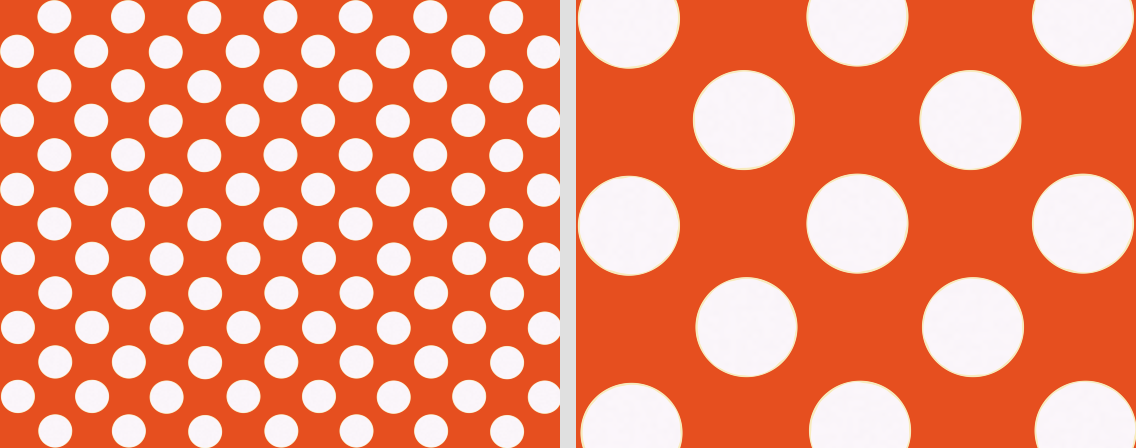
Left: the whole. Right: its middle third, enlarged.
A Shadertoy shader for this pattern:

```glsl
// Staggered off-white polka dots with thin cream rims on a flat orange ground.
// Lengths are fractions of the canvas width, measured from the top left.
#define PITCH vec2(0.06719, 0.06163)   // half column step, row step
#define FIRST vec2(0.0306, 0.0300)     // centre of the first lattice point
#define RADIUS 0.0304
#define SQUASH 0.98                    // dot height over dot width
#define RIM 0.0011
#define NUDGE 0.0014                   // size of the placement errors
#define GRAIN 0.010
#define ORANGE vec3(0.90, 0.31, 0.12)
#define WHITE vec3(0.982, 0.962, 0.980)
#define CREAM vec3(0.97, 0.92, 0.74)

float hash(vec2 p) {
    return fract(sin(dot(p, vec2(127.1, 311.7))) * 43758.5453);
}

float valueNoise(vec2 p) {
    vec2 i = floor(p), f = fract(p);
    f = f * f * (3.0 - 2.0 * f);
    return mix(mix(hash(i), hash(i + vec2(1, 0)), f.x),
               mix(hash(i + vec2(0, 1)), hash(i + vec2(1, 1)), f.x), f.y);
}

float bump(float x, float centre, float width) {
    float d = (x - centre) / width;
    return exp(-d * d);
}

// Lattice point with the slight column drift and the shifted lower rows
vec2 dotCentre(vec2 cell) {
    vec2 c = FIRST + cell * PITCH;
    c.x -= NUDGE * (2.7 * bump(cell.x, 3.4, 1.8) + bump(cell.x, 10.8, 1.3));
    c.x += NUDGE * 1.1 * step(6.5, cell.y);
    float inLowColumn = step(abs(mod(cell.x, 9.0) - 4.5), 0.6);
    c.y += NUDGE * 0.9 * max(inLowColumn, step(abs(cell.x - 10.0), 0.5));
    return c;
}

// Signed distance to the nearest dot of the checkerboard lattice
float dotDistance(vec2 p) {
    vec2 nearest = floor((p - FIRST) / PITCH + 0.5);
    float d = 1.0;
    for (int j = -1; j <= 1; j++)
    for (int i = -1; i <= 1; i++) {
        vec2 cell = nearest + vec2(i, j);
        if (mod(cell.x + cell.y, 2.0) < 0.5) continue;
        vec2 q = p - dotCentre(cell);
        d = min(d, length(q / vec2(1.0, SQUASH)) - RADIUS);
    }
    return d;
}

void mainImage(out vec4 fragColor, in vec2 fragCoord) {
    vec2 p = vec2(fragCoord.x, iResolution.y - fragCoord.y) / iResolution.x;
    float aa = 0.6 / iResolution.x;
    float d = dotDistance(p);

    // Face with faint mottling, then a rim of uneven width
    vec3 face = WHITE + GRAIN * (valueNoise(p * 300.0) - 0.5);
    float rim = RIM * (0.6 + 0.8 * valueNoise(p * 180.0));
    vec3 spot = mix(face, CREAM, smoothstep(-aa, aa, d + rim));

    vec3 color = mix(spot, ORANGE, smoothstep(-aa, aa, d));
    fragColor = vec4(color, 1.0);
}
```
